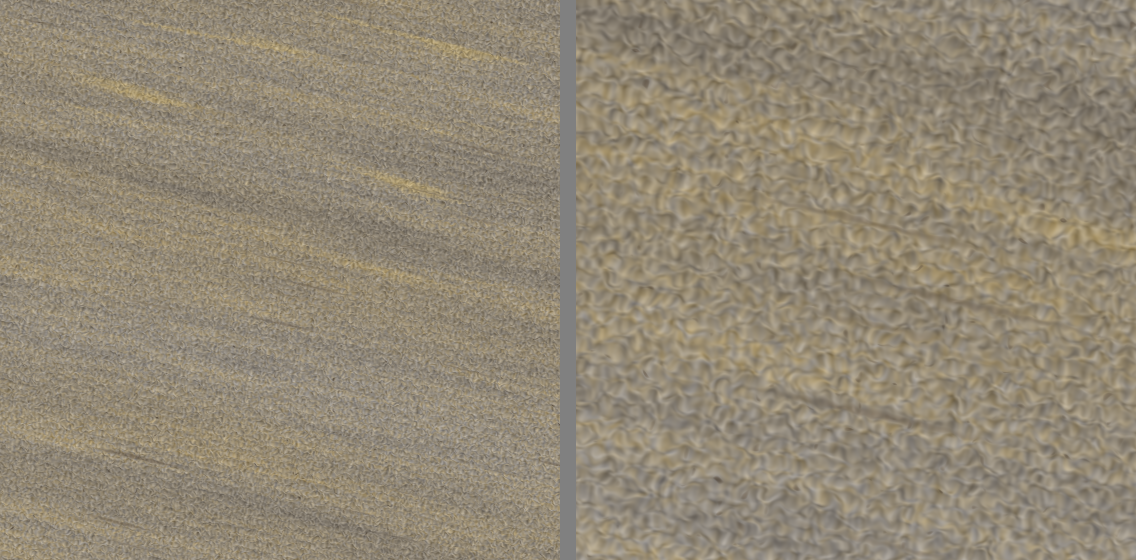
Left, the full canvas; right, a detail of the centre.
Write a three.js fragment shader that draws this texture.

```glsl
varying vec2 vUv;

const vec3 SLATE = vec3(0.490, 0.460, 0.415);
const vec3 PALE = vec3(0.592, 0.560, 0.505);
const vec3 SAND = vec3(0.612, 0.557, 0.446);
const vec3 OCHRE = vec3(0.710, 0.625, 0.410);
const vec3 CRACK = vec3(0.390, 0.335, 0.270);

const float TILT = 0.225;            // downward slope of the layers, radians
const vec2 BROAD_SCALE = vec2(1.1, 8.0);
const vec2 STREAK_SCALE = vec2(2.2, 30.0);
const vec2 HAIR_SCALE = vec2(4.5, 110.0);
const vec2 WISP_SCALE = vec2(3.2, 24.0);
const vec2 CRACK_SCALE = vec2(4.0, 115.0);
const vec2 FINE_GRAIN = vec2(205.0, 240.0);
const vec2 COARSE_GRAIN = vec2(105.0, 140.0);
const vec2 CLUMP_GRAIN = vec2(42.0, 75.0);
const float GRAIN_CONTRAST = 0.205;
const float GRAIN_TINT = 1.9;

vec2 hashGradient(vec2 cell) {
  vec3 h = fract(cell.xyx * vec3(0.1031, 0.1030, 0.0973));
  h += dot(h, h.yzx + 33.33);
  return 2.0 * fract((h.xx + h.yz) * h.zy) - 1.0;
}

float gradientNoise(vec2 p) {
  vec2 cell = floor(p);
  vec2 f = p - cell;
  vec2 w = f * f * f * (f * (f * 6.0 - 15.0) + 10.0);
  vec2 e = vec2(1.0, 0.0);
  float a = dot(hashGradient(cell), f);
  float b = dot(hashGradient(cell + e.xy), f - e.xy);
  float c = dot(hashGradient(cell + e.yx), f - e.yx);
  float d = dot(hashGradient(cell + e.xx), f - e.xx);
  return mix(mix(a, b, w.x), mix(c, d, w.x), w.y);
}

// Soft layer centred on a height across the bedding
float layer(float height, float centre, float width) {
  float d = (height - centre) / width;
  return exp(-d * d);
}

void main() {
  // Bedding frame: x runs along the layers, y across them
  float c = cos(TILT);
  float s = sin(TILT);
  vec2 bed = vec2(c * vUv.x - s * vUv.y, s * vUv.x + c * vUv.y);

  // Sand grains, jostled so that they do not line up in rows
  float clump = gradientNoise(bed * CLUMP_GRAIN + 44.7);
  float coarse = gradientNoise(bed * COARSE_GRAIN + 19.4);
  vec2 loose = bed + 0.006 * vec2(clump, coarse);
  float fine = gradientNoise(loose * FINE_GRAIN + 3.1);
  float tint = gradientNoise(loose * FINE_GRAIN * 0.75 + 97.2);
  float grain = fine + 0.5 * coarse + 0.25 * clump;

  // Grains scatter across the layer borders and roughen them
  bed.y += 0.012 * gradientNoise(bed * vec2(2.0, 3.0) + 5.0) + 0.003 * coarse;

  float broad = gradientNoise(bed * BROAD_SCALE + 11.3);
  float streak = gradientNoise(bed * STREAK_SCALE + 37.7);
  float hair = gradientNoise(bed * HAIR_SCALE + 71.1);

  // Lightness and warmth of the layers
  float light = 0.80 + 0.32 * broad + 0.58 * streak + 0.55 * hair;
  light -= 0.48 * layer(bed.y, 0.725, 0.028);
  light -= 0.28 * layer(bed.y, 0.855, 0.035);
  light -= 0.25 * layer(bed.y, 0.170, 0.045);
  light += 0.08 * layer(bed.y, 0.420, 0.100);

  float warm = 0.46 + 0.55 * gradientNoise(bed * BROAD_SCALE + 53.9) + 0.6 * streak;
  warm += 0.22 * layer(bed.y, 0.610, 0.070);
  warm += 0.20 * layer(bed.y, 0.270, 0.025);
  warm -= 0.25 * layer(bed.y, 0.420, 0.080);
  warm += GRAIN_TINT * tint + 0.5 * hair;

  vec3 color = mix(PALE, SAND, clamp(warm, -0.6, 1.6));
  color = mix(SLATE, color, clamp(light, -0.05, 1.2));

  // Ochre wisps, mostly in the upper layers
  float wisp = gradientNoise(bed * WISP_SCALE + 83.6) + 0.35 * hair + 0.12 * grain;
  float wispZone = mix(0.15, 1.0, smoothstep(0.60, 0.85, bed.y));
  color = mix(color, OCHRE, 0.55 * wispZone * smoothstep(0.28, 0.62, wisp));

  // Thin broken cracks and scattered dark specks
  float crack = gradientNoise(bed * CRACK_SCALE + 29.8) + 0.2 * grain;
  color = mix(color, CRACK, 0.50 * smoothstep(0.34, 0.60, crack));
  float speck = gradientNoise(loose * FINE_GRAIN * 0.7 + 61.5) - 0.15 * hair;
  color = mix(color, CRACK, 0.60 * smoothstep(0.34, 0.62, speck));

  color += GRAIN_CONTRAST * grain * vec3(1.0, 0.98, 0.92);
  gl_FragColor = vec4(color, 1.0);
}
```
